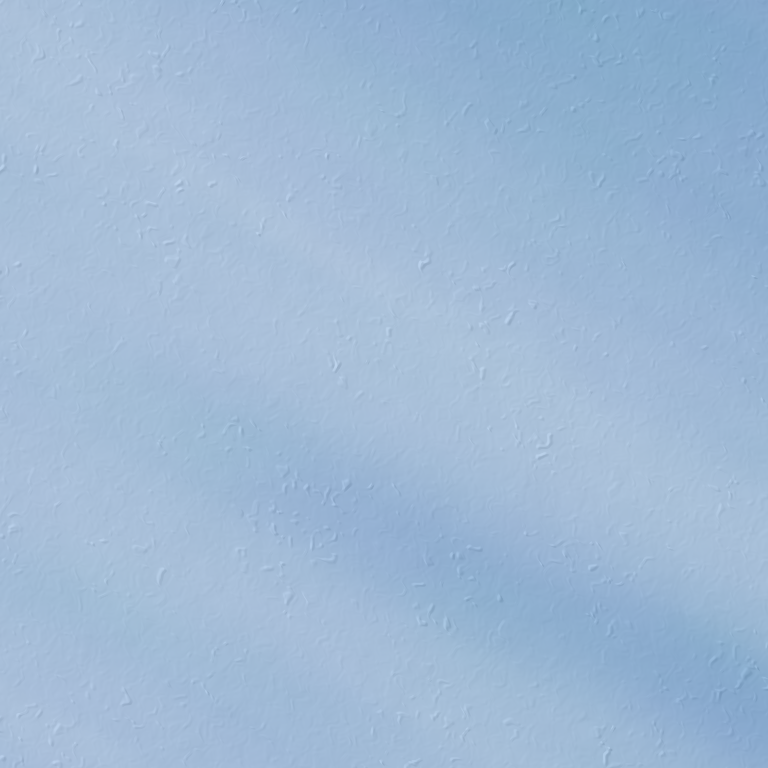
This texture is drawn by a WebGL 1 fragment shader. Its source:

```glsl
precision highp float;

uniform vec2 u_resolution;

const vec3 HAZE_BLUE = vec3(0.685, 0.768, 0.860);
const vec3 DEEP_BLUE = vec3(0.515, 0.655, 0.797);
const vec3 VIOLET_SHIFT = vec3(0.014, -0.010, 0.012);

float hash(vec2 p) {
  vec3 q = fract(p.xyx * 0.1031);
  q += dot(q, q.yzx + 33.33);
  return fract((q.x + q.y) * q.z);
}

float noise(vec2 p) {
  vec2 cell = floor(p);
  vec2 f = fract(p);
  f = f * f * f * (f * (f * 6.0 - 15.0) + 10.0);
  float low = mix(hash(cell), hash(cell + vec2(1.0, 0.0)), f.x);
  float high = mix(hash(cell + vec2(0.0, 1.0)), hash(cell + 1.0), f.x);
  return mix(low, high, f.y);
}

float fbm(vec2 p) {
  float sum = 0.0;
  float weight = 0.5;
  for (int i = 0; i < 4; i++) {
    sum += weight * noise(p);
    p = mat2(0.8, 0.6, -0.6, 0.8) * p * 2.03 + 7.3;
    weight *= 0.5;
  }
  return sum / 0.9375;
}

vec2 rotate(vec2 p, float angle) {
  float c = cos(angle);
  float s = sin(angle);
  return vec2(c * p.x + s * p.y, c * p.y - s * p.x);
}

float ridge(float distance, float width) {
  float t = distance / width;
  return exp(-t * t);
}

// Brightness of the veil: 0 is open sky, 1 is dense haze
float veil(vec2 p) {
  float depth = 1.0 - p.y + 0.04 * (fbm(p * 3.0 + 20.0) - 0.5);
  float fromCrest = depth - 0.05 - 0.68 * p.x;
  float fromTrough = depth - 0.45 - 0.47 * p.x;

  float tone = mix(0.04, 0.80, smoothstep(-0.62, 0.02, fromCrest));
  tone += 0.13 * ridge(fromCrest, 0.09);
  tone -= 0.56 * smoothstep(0.05, 0.65, p.x) * ridge(fromTrough, 0.10);
  tone -= 0.14 * ridge(length(p - vec2(0.36, 0.03)), 0.16);
  tone -= 0.24 * ridge(length(p - vec2(1.0, 0.0)), 0.24);

  // Fine streaks follow the slope of the bands
  vec2 along = rotate(p, -0.50);
  tone += 0.20 * (fbm(along * vec2(1.6, 9.0) + 3.0) - 0.5);
  tone += 0.08 * (noise(along * vec2(2.5, 24.0) + 41.0) - 0.5);
  return clamp(tone, 0.0, 1.0);
}

// Bends coordinates so that grains lose their straight edges
vec2 ripple(vec2 p, float scale, float amount) {
  vec2 bend = vec2(noise(p * scale + 17.0), noise(p * scale + 83.0));
  return p + amount * (bend - 0.5);
}

// Raised surface: fine slanted grain with scattered small flecks
float relief(vec2 p, float fleckAmount) {
  vec2 q = ripple(p, 75.0, 0.013);
  float grain = noise(q * vec2(120.0, 185.0) + 60.0);
  float mesh = noise(rotate(q, 0.7) * vec2(150.0, 210.0) + 210.0);
  float mound = 0.6 * noise(q * vec2(82.0, 150.0) + 130.0) + 0.4 * mesh;
  float fleck = smoothstep(0.64, 0.98, mound);
  return 0.20 * grain + 0.14 * mesh + fleckAmount * fleck;
}

float emboss(vec2 p) {
  float clusters = smoothstep(0.40, 0.75, fbm(p * 14.0 + 11.0));
  float fleckAmount = mix(0.25, 1.0, clusters);
  vec2 slanted = rotate(p, 0.90);
  vec2 offset = vec2(0.0, 0.0019);
  return relief(slanted - offset, fleckAmount) - relief(slanted + offset, fleckAmount);
}

void main() {
  vec2 p = gl_FragCoord.xy / u_resolution;
  float tone = veil(p);

  vec3 color = mix(DEEP_BLUE, HAZE_BLUE, tone);
  float tint = fbm(rotate(p, -0.5) * vec2(4.0, 8.0) + 70.0) - 0.5;
  color += VIOLET_SHIFT * tint * mix(2.4, 0.6, tone);

  // Soft mottling and embossed grain
  color += 0.010 * (noise(p * 42.0 + 90.0) - 0.5);
  color += 0.070 * emboss(p);

  gl_FragColor = vec4(clamp(color, 0.0, 1.0), 1.0);
}
```
